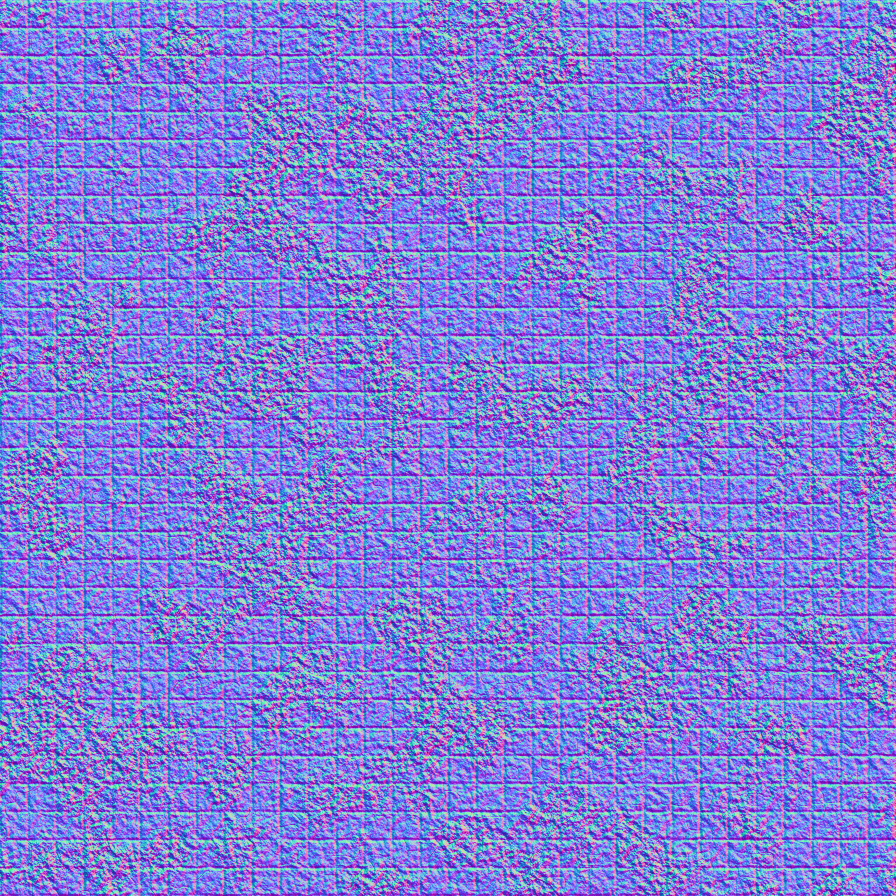
A Shadertoy shader for this texture map:

```glsl
// Tangent-space normal map of a 32 by 32 grid of small weathered stone tiles.
// A height field (thin grooves, fine grain, creases, chips) is differentiated
// numerically; unit normals are averaged per pixel and encoded with green up.

const float TILES = 32.0;       // repeats across and down
const float SLOPE_STEP = 0.02;  // differencing distance, in tiles
const int SAMPLES = 3;          // supersampling per axis

float hash(vec2 cell) {
    uvec2 q = uvec2(ivec2(cell) + 4096) * uvec2(1597u, 3571u);
    uint n = q.x ^ (q.y * 7919u);
    n = (n ^ (n >> 15)) * 73244475u;
    n = (n ^ (n >> 13)) * 73244475u;
    n ^= n >> 16;
    return float(n & 65535u) / 65535.0;
}

float valueNoise(vec2 p) {
    vec2 i = floor(p), f = p - i;
    f = f * f * f * (f * (f * 6.0 - 15.0) + 10.0);
    float low = mix(hash(i), hash(i + vec2(1, 0)), f.x);
    float high = mix(hash(i + vec2(0, 1)), hash(i + vec2(1, 1)), f.x);
    return mix(low, high, f.y);
}

float fbm(vec2 p, int octaves) {
    const mat2 turn = mat2(1.6, 1.2, -1.2, 1.6);
    float sum = 0.0, total = 0.0, amp = 0.5;
    for (int i = 0; i < octaves; i++) {
        p = turn * p + 17.3;
        sum += amp * valueNoise(p);
        total += amp;
        amp *= 0.5;
    }
    return sum / total;
}

// Groove cross-sections: 1 on the line, 0 on the face, per axis
vec2 grooves(vec2 p, float halfWidth) {
    vec2 d = 0.5 - abs(fract(p) - 0.5);
    return 1.0 - smoothstep(0.0, halfWidth, d);
}

// Thin winding creases along the middle contour of a noise field
float creases(vec2 p, float width) {
    return smoothstep(0.0, width, abs(valueNoise(p) - 0.5));
}

// Height in tile units
float height(vec2 p) {
    float patches = fbm(p * 0.3 + 31.0, 4);
    float wear = smoothstep(0.38, 0.70, patches);
    vec2 wobble = vec2(valueNoise(p * 2.3), valueNoise(p * 2.3 + 57.0)) - 0.5;

    // Thin grooves of uneven depth, the level ones a little deeper
    vec2 depth = vec2(0.075, 0.095) * (1.0 + 0.9 * wobble) * mix(1.1, 0.75, wear);
    vec2 cut = grooves(p + 0.03 * wobble, 0.10) * depth;
    float h = -max(cut.x, cut.y);

    // Fine grain, rougher where worn
    h += mix(0.22, 0.50, wear) * fbm(p * 2.9 + 9.0, 3);

    // Leathery creases on the faces
    vec2 bent = p + 0.3 * wobble;
    h += 0.035 * creases(bent * 2.3 + 71.0, 0.12);

    // Short ragged scarps where wear is strong
    float chip = fbm(bent * 0.45 + 123.0, 2);
    h -= 0.13 * smoothstep(0.53, 0.58, chip) * smoothstep(0.3, 0.8, wear);
    return h;
}

vec3 surfaceNormal(vec2 p, float stepSize) {
    vec2 corner = p - 0.5 * stepSize;
    float base = height(corner);
    float dx = height(corner + vec2(stepSize, 0.0)) - base;
    float dy = height(corner + vec2(0.0, stepSize)) - base;
    return normalize(vec3(-dx, -dy, stepSize));
}

void mainImage(out vec4 fragColor, in vec2 fragCoord) {
    vec3 sum = vec3(0.0);
    for (int j = 0; j < SAMPLES; j++) {
        for (int i = 0; i < SAMPLES; i++) {
            vec2 offset = (vec2(i, j) + 0.5) / float(SAMPLES) - 0.5;
            vec2 p = (fragCoord + offset) / iResolution.xy * TILES;
            sum += surfaceNormal(p, SLOPE_STEP);
        }
    }
    vec3 normal = sum / float(SAMPLES * SAMPLES);
    fragColor = vec4(0.5 + 0.5 * normal, 1.0);
}
```
